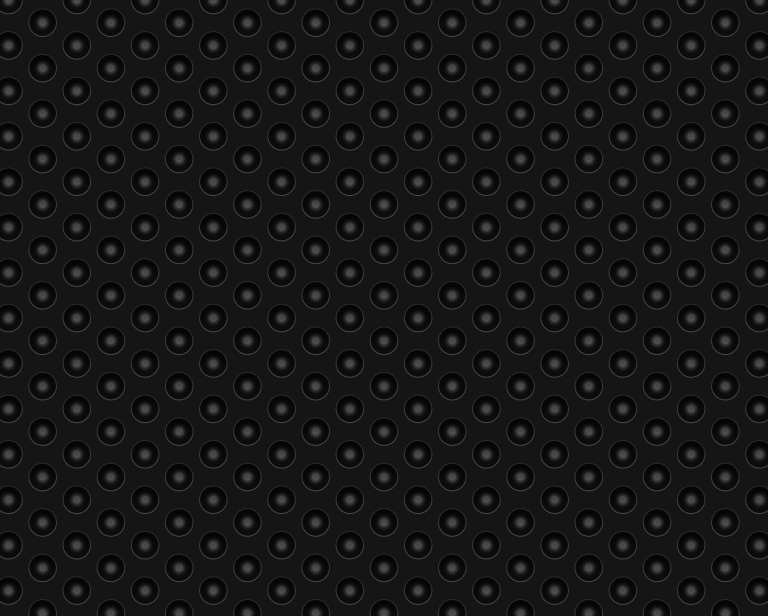
Give the GLSL for this pattern, as a Shadertoy shader.

```glsl
// Dark perforated sheet: staggered columns of round cups, each with a thin lit
// rim, a black bowl and a stepped grey dome. Every cup is a stack of
// antialiased discs drawn in the local coordinates of its lattice cell.

const float COLUMNS = 22.5;       // columns across the canvas width
const float ROW_PITCH = 1.331;    // row spacing, in column widths
const float FIRST_COLUMN = 0.25;  // centre of the leftmost column
const float CUP_RADIUS = 0.418;
const float RIM_WIDTH = 0.029;
const int DOME_STEPS = 4;

const vec3 SHEET = vec3(0.084, 0.084, 0.085);
const vec3 BOWL_TOP = vec3(0.020, 0.019, 0.020);
const vec3 BOWL_BOTTOM = vec3(0.052, 0.049, 0.051);
const vec3 RIM_TOP = vec3(0.170, 0.160, 0.160);
const vec3 RIM_BOTTOM = vec3(0.290, 0.282, 0.280);
const vec3 DOME_TINT = vec3(1.0, 0.972, 0.980);

// Coverage of a disc, softened over one pixel.
float disc(vec2 p, float radius, float pixel) {
    return clamp(0.5 + (radius - length(p)) / pixel, 0.0, 1.0);
}

// Offset from the nearest cup centre; odd columns drop by half a row.
vec2 staggeredCell(vec2 p) {
    float column = floor(p.x + 0.5);
    float row = p.y / ROW_PITCH - 0.5 * mod(column, 2.0);
    return vec2(p.x - column, (fract(row + 0.5) - 0.5) * ROW_PITCH);
}

// Concentric steps that shrink, brighten and rise slightly to the centre.
vec3 addDome(vec3 color, vec2 p, float pixel) {
    for (int i = 0; i < DOME_STEPS; i++) {
        float t = float(i) / float(DOME_STEPS - 1);
        float radius = mix(0.255, 0.112, t);
        vec2 center = vec2(0.0, mix(0.008, -0.006, t));
        float shade = 0.052 + 0.235 * pow(t, 1.4);
        shade *= 1.0 + 0.12 * (p.y - center.y) / radius;
        color = mix(color, shade * DOME_TINT, disc(p - center, radius, pixel));
    }
    return color;
}

vec3 addCup(vec3 color, vec2 p, float pixel) {
    float down = smoothstep(-CUP_RADIUS, CUP_RADIUS, p.y);
    vec3 rim = mix(RIM_TOP, RIM_BOTTOM, down);
    vec3 bowl = mix(BOWL_TOP, BOWL_BOTTOM, down);
    color = mix(color, rim, disc(p, CUP_RADIUS, pixel));
    color = mix(color, bowl, disc(p, CUP_RADIUS - RIM_WIDTH, pixel));
    return addDome(color, p, pixel);
}

void mainImage(out vec4 fragColor, in vec2 fragCoord) {
    // One unit is one column; y runs down from the top edge.
    float pixel = COLUMNS / iResolution.x;
    vec2 p = vec2(fragCoord.x, iResolution.y - fragCoord.y) * pixel;
    vec2 cell = staggeredCell(p - vec2(FIRST_COLUMN, 0.0));
    fragColor = vec4(addCup(SHEET, cell, pixel), 1.0);
}
```
